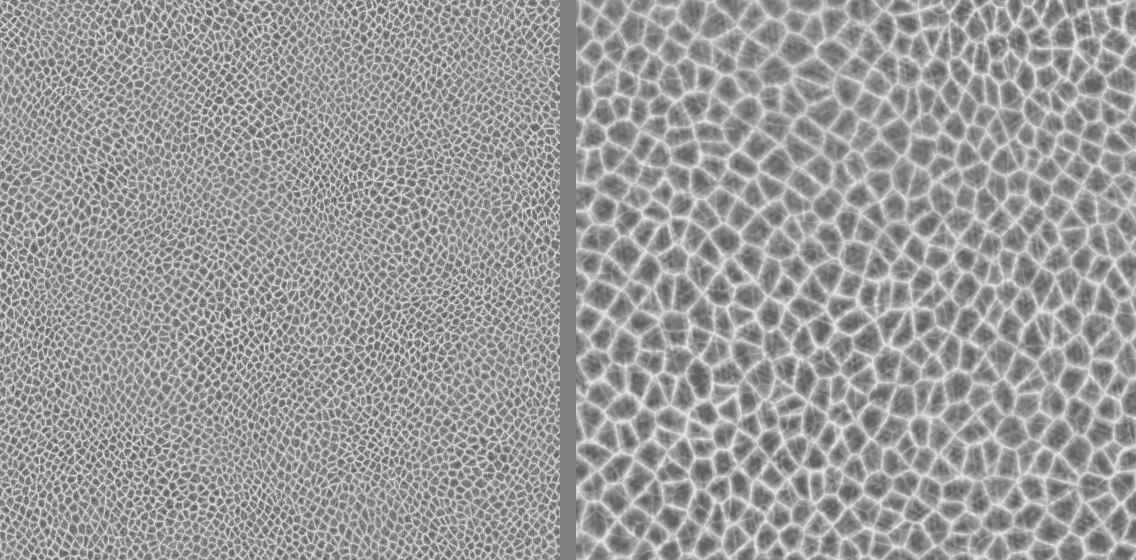
Left: the whole. Right: its middle third, enlarged.
This texture is drawn by a Shadertoy shader. Its source:

```glsl
// Fine pebbled grey leather: dark rounded grains in a mesh of pale creases.
// Even Voronoi cells give sharp crease lines and, through a smooth minimum,
// rounded grains; a fainter cell layer and streaks add fibrous cross creases.
#define GRAINS 70.0
#define JITTER 0.7
#define WARP 2.0
#define GRAIN_TONE 0.435
#define MESH_GAIN 0.28
#define LINE_GAIN 0.13
#define LINE_WIDTH 0.06
#define ROUNDING 14.0
#define CROSS_GAIN 0.12
#define FIBRE_GAIN 0.17
#define RELIEF_CHANGE 0.14

float hash(vec2 p) {
    return fract(sin(dot(p, vec2(127.1, 311.7))) * 43758.5453);
}

vec2 hash2(vec2 p) {
    return vec2(hash(p), hash(p + vec2(37.3, 91.7)));
}

float noise(vec2 p) {
    vec2 cell = floor(p), f = fract(p);
    f = f * f * (3.0 - 2.0 * f);
    float low = mix(hash(cell), hash(cell + vec2(1, 0)), f.x);
    float high = mix(hash(cell + vec2(0, 1)), hash(cell + vec2(1, 1)), f.x);
    return mix(low, high, f.y);
}

mat2 rotation(float angle) {
    float c = cos(angle), s = sin(angle);
    return mat2(c, s, -s, c);
}

vec2 seedOffset(vec2 cell) {
    return 0.5 + JITTER * (hash2(cell) - 0.5);
}

// Distance to the nearest Voronoi border: x sharp, y with rounded corners
vec2 borderDistance(vec2 p) {
    vec2 cell = floor(p), f = fract(p);
    vec2 nearestCell = vec2(0), nearest = vec2(0);
    float best = 8.0;
    for (int y = -1; y <= 1; y++)
    for (int x = -1; x <= 1; x++) {
        vec2 g = vec2(x, y);
        vec2 r = g + seedOffset(cell + g) - f;
        if (dot(r, r) < best) {
            best = dot(r, r);
            nearest = r;
            nearestCell = g;
        }
    }
    float border = 8.0, sum = 0.0;
    for (int y = -2; y <= 2; y++)
    for (int x = -2; x <= 2; x++) {
        vec2 g = nearestCell + vec2(x, y);
        vec2 r = g + seedOffset(cell + g) - f;
        vec2 across = r - nearest;
        if (dot(across, across) > 1e-5) {
            float d = dot(0.5 * (r + nearest), normalize(across));
            border = min(border, d);
            sum += exp(-ROUNDING * d);
        }
    }
    return vec2(border, -log(sum) / ROUNDING);
}

// Thin streaks in three directions, centred on zero
float fibres(vec2 p) {
    float sum = 0.0;
    for (int i = 0; i < 3; i++) {
        vec2 q = rotation(float(i) * 1.05 + 0.4) * p;
        sum += noise(q * vec2(2.2, 8.0) + float(i) * 19.0) - 0.5;
    }
    return sum / 1.7;
}

void mainImage(out vec4 fragColor, in vec2 fragCoord) {
    vec2 uv = fragCoord / min(iResolution.x, iResolution.y);
    vec2 p = uv * GRAINS;

    // Slow warp bends the rows of grains
    vec2 slow = vec2(noise(p * 0.11), noise(p * 0.11 + 47.0)) - 0.5;
    vec2 fine = vec2(noise(p * 1.7 + 9.0), noise(p * 1.7 + 71.0)) - 0.5;
    vec2 q = p + WARP * slow + 0.1 * fine;

    // Dark rounded grains, pale mesh and bright crease lines
    vec2 d = borderDistance(rotation(0.62) * (q * vec2(1.06, 0.94)));
    float mesh = 1.0 - smoothstep(-0.1, 0.32, d.y);
    float line = exp(-d.x / LINE_WIDTH);

    // Faint straight creases that cross the grains
    vec2 e = borderDistance(rotation(-0.35) * q + 130.0);
    float crossing = exp(-e.x / 0.07) * (0.5 + noise(p * 1.3 + 23.0));

    float tone = GRAIN_TONE + MESH_GAIN * mesh + LINE_GAIN * line;
    tone += CROSS_GAIN * crossing * (1.0 - 0.6 * line);
    tone += FIBRE_GAIN * fibres(p);

    // Patches of softer and deeper relief
    float relief = 1.0 + RELIEF_CHANGE * (2.0 * noise(p * 0.15 + 80.0) - 1.0);
    tone = 0.635 + (tone - 0.635) * relief;

    fragColor = vec4(vec3(clamp(tone, 0.38, 0.88)), 1.0);
}
```
